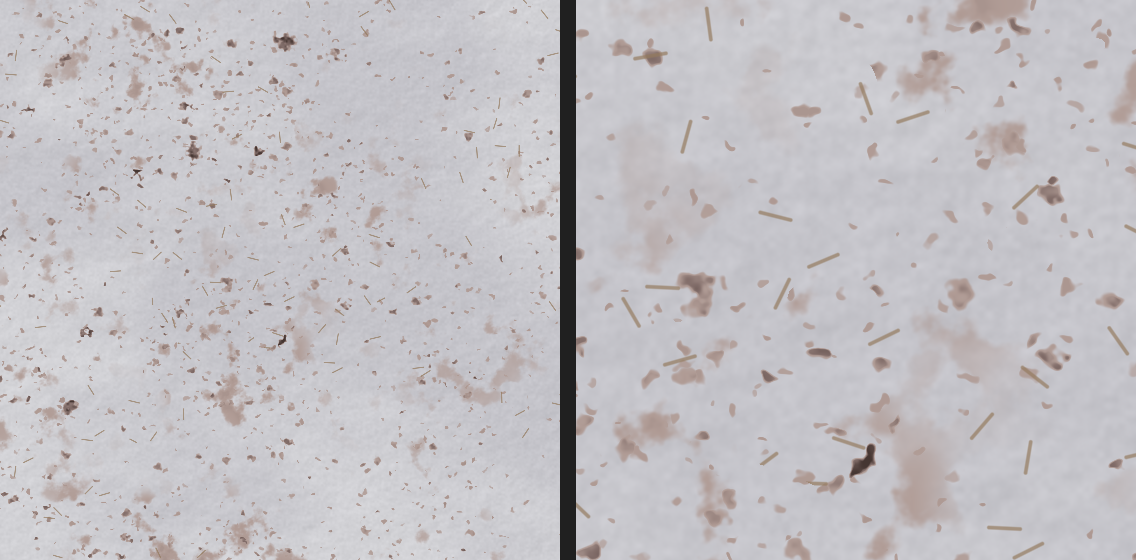
Left: the whole. Right: its middle third, enlarged.
A three.js fragment shader for this texture:

```glsl
// Trampled snow sprinkled with brown dirt specks, clods and dry straw.
varying vec2 vUv;

float hash(vec2 p) {
  return fract(sin(dot(p, vec2(127.1, 311.7))) * 43758.5453);
}

vec2 hash2(vec2 p) {
  return vec2(hash(p), hash(p + 37.3));
}

float noise(vec2 p) {
  vec2 i = floor(p), f = fract(p);
  f = f * f * (3.0 - 2.0 * f);
  return mix(mix(hash(i), hash(i + vec2(1.0, 0.0)), f.x),
             mix(hash(i + vec2(0.0, 1.0)), hash(i + vec2(1.0, 1.0)), f.x), f.y);
}

float fbm(vec2 p) {
  float sum = 0.0, amp = 0.5;
  for (int i = 0; i < 5; i++) {
    sum += amp * noise(p);
    p = mat2(1.6, 1.2, -1.2, 1.6) * p + 7.1;
    amp *= 0.5;
  }
  return sum;
}

// Snow height: soft drifts with crumbly grains on top.
float snowHeight(vec2 uv) {
  return fbm(uv * vec2(9.0, 13.0)) + 0.3 * fbm(uv * 60.0 + 4.0);
}

// Scattered round blobs, one per cell at most; radii are in cell units.
float blobs(vec2 uv, float cells, float chance, float minR, float maxR) {
  vec2 p = uv * cells, id = floor(p);
  float cover = 0.0;
  for (int y = -1; y <= 1; y++) {
    for (int x = -1; x <= 1; x++) {
      vec2 cell = id + vec2(float(x), float(y));
      vec2 rnd = hash2(cell + cells);
      vec2 d = p - cell - hash2(cell + cells + 11.7);
      float radius = mix(minR, maxR, rnd.y * rnd.y);
      float blob = 1.0 - smoothstep(radius * 0.45, radius * 1.15, length(d * vec2(0.9, 1.1)));
      float strength = 0.55 + 0.45 * hash(cell + 5.9);
      cover = max(cover, blob * strength * step(rnd.x, chance));
    }
  }
  return cover;
}

// Short thin stalks lying in random directions.
float straw(vec2 uv, float chance) {
  vec2 p = uv * 30.0, id = floor(p);
  float cover = 0.0;
  for (int y = -1; y <= 1; y++) {
    for (int x = -1; x <= 1; x++) {
      vec2 cell = id + vec2(float(x), float(y));
      vec2 d = p - cell - hash2(cell + 3.1);
      float angle = 6.283 * hash(cell + 8.4);
      vec2 dir = vec2(cos(angle), sin(angle));
      float along = clamp(dot(d, dir), -0.28, 0.28);
      float stalk = 1.0 - smoothstep(0.015, 0.05, length(d - dir * along));
      cover = max(cover, stalk * step(hash(cell + 21.6), chance));
    }
  }
  return cover;
}

void main() {
  vec2 uv = vUv;

  // Snow with broad bluish shade and light from the upper left
  float drift = fbm(uv * vec2(3.0, 4.5) + 2.0);
  vec3 color = mix(vec3(0.77, 0.768, 0.792), vec3(0.825, 0.825, 0.84), smoothstep(0.25, 0.7, drift));
  float relief = snowHeight(uv) - snowHeight(uv + vec2(-0.003, 0.004));
  color += clamp(relief * 0.22, -0.06, 0.04);
  color += 0.025 * (noise(uv * 240.0) - 0.5);

  // Dirt gathers in patches, thickest left of the middle and above
  float band = exp(-pow((uv.x - 0.4 - 0.15 * (uv.y - 0.5)) / 0.28, 2.0));
  float density = smoothstep(0.32, 0.66, fbm(uv * 5.0 + 9.0));
  density = clamp(density * (0.55 + 0.5 * band) + 0.2 * band + 0.15 * uv.y, 0.0, 1.0);

  // Ragged outlines
  vec2 wobble = vec2(noise(uv * 110.0), noise(uv * 110.0 + 51.0)) - 0.5;
  wobble += 0.5 * (vec2(noise(uv * 230.0), noise(uv * 230.0 + 17.0)) - 0.5);
  vec2 rough = uv + 0.008 * wobble;
  float grit = noise(uv * 190.0 + 3.0);

  // Pale smudges, specks, crumbs and dark clods
  float clump = fbm(uv * 24.0 + 30.0);
  float dirt = 0.42 * smoothstep(0.52, 0.74, clump) * density;
  dirt = max(dirt, 0.42 * blobs(rough, 62.0, 0.5 * density, 0.16, 0.34));
  dirt = max(dirt, 0.72 * blobs(rough, 36.0, 0.42 * density, 0.14, 0.32) * (0.65 + 0.5 * grit));
  vec2 clodUv = uv + 0.018 * wobble;
  dirt = max(dirt, blobs(clodUv, 10.0, 0.12 + 0.18 * density, 0.06, 0.19) * (0.55 + 0.65 * grit));

  color = mix(color, vec3(0.69, 0.61, 0.585), smoothstep(0.04, 0.36, dirt));
  color = mix(color, vec3(0.5, 0.42, 0.405), smoothstep(0.34, 0.66, dirt));
  color = mix(color, vec3(0.27, 0.21, 0.195), smoothstep(0.62, 1.0, dirt));

  // Straw in a few tufts
  float tuft = smoothstep(0.55, 0.75, noise(uv * 7.0 + 14.0));
  color = mix(color, vec3(0.58, 0.48, 0.37), 0.7 * straw(uv, 0.02 + 0.2 * tuft));

  gl_FragColor = vec4(color, 1.0);
}
```
